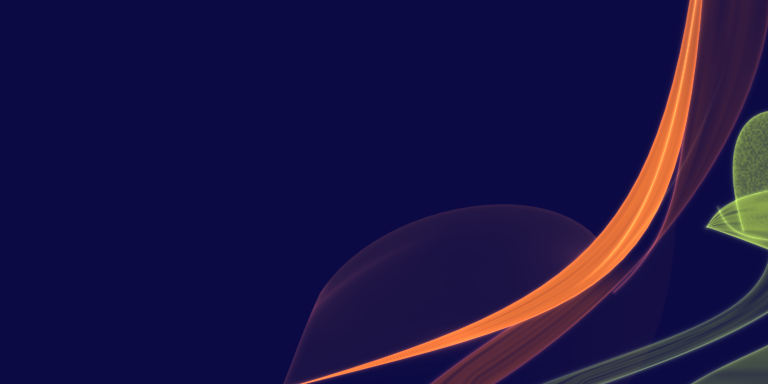
This background is drawn by a Shadertoy shader. Its source:

```glsl
// Translucent orange and green ribbons sweeping over a deep navy field.
// Every edge is a cubic Bezier with a signed distance; a ribbon is the area
// between two edges, shaded by streak noise and lit by thin glowing strands.

const vec3 NAVY   = vec3(0.047, 0.040, 0.265);
const vec3 ORANGE = vec3(0.93, 0.46, 0.22);
const vec3 RUST   = vec3(0.66, 0.29, 0.20);
const vec3 GOLD   = vec3(1.00, 0.70, 0.32);
const vec3 VEIL   = vec3(0.085, 0.048, 0.005);
const vec3 GREEN  = vec3(0.56, 0.67, 0.30);
const vec3 LIME   = vec3(0.72, 0.86, 0.34);
const int   SEGMENTS = 24;
const float STRAND = 0.0035;    // width of bright strands
const float STREAKS = 13.0;     // folds across a ribbon
const float GRAIN = 210.0;      // speckles per canvas height

float hash(vec2 p) {
    vec3 q = fract(vec3(p.xyx) * 0.1031);
    q += dot(q, q.yzx + 33.33);
    return fract((q.x + q.y) * q.z);
}

float noise(vec2 p) {
    vec2 i = floor(p), f = fract(p);
    f = f * f * (3.0 - 2.0 * f);
    return mix(mix(hash(i), hash(i + vec2(1, 0)), f.x),
               mix(hash(i + vec2(0, 1)), hash(i + vec2(1, 1)), f.x), f.y);
}

vec2 bezier(vec2 a, vec2 b, vec2 c, vec2 d, float t) {
    float s = 1.0 - t;
    return s * s * s * a + 3.0 * s * t * (s * b + t * c) + t * t * t * d;
}

// x: signed distance, positive on the left of travel; y: curve parameter
vec2 edge(vec2 p, vec2 a, vec2 b, vec2 c, vec2 d) {
    vec2 best = vec2(1e3, 0.0), from = a;
    for (int i = 1; i <= SEGMENTS; i++) {
        vec2 to = bezier(a, b, c, d, float(i) / float(SEGMENTS));
        vec2 e = to - from, q = p - from;
        float h = clamp(dot(q, e) / dot(e, e), 0.0, 1.0);
        float dist = length(q - e * h);
        if (dist < abs(best.x))
            best = vec2(e.x * q.y - e.y * q.x < 0.0 ? -dist : dist,
                        (float(i - 1) + h) / float(SEGMENTS));
        from = to;
    }
    return best;
}

float inside(float d) {
    float aa = 1.0 / iResolution.y;
    return smoothstep(-aa, aa, d);
}

float between(vec2 upper, vec2 lower) { return inside(-upper.x) * inside(lower.x); }

float glow(vec2 e, float width) { return exp(-abs(e.x) / width); }

float streaks(vec2 upper, vec2 lower) {
    float across = lower.x / max(lower.x - upper.x, 1e-3);
    return noise(vec2(across * STREAKS, lower.y * 3.0));
}

void mainImage(out vec4 fragColor, in vec2 fragCoord) {
    vec2 p = fragCoord / iResolution.xy * vec2(2.0, 1.0);
    vec3 col = NAVY;

    // Orange edges
    vec2 top   = edge(p, vec2(0.75, -0.01), vec2(1.45, 0.20), vec2(1.69, 0.32), vec2(1.80, 1.02));
    vec2 low   = edge(p, vec2(0.75, -0.01), vec2(1.60, 0.20), vec2(1.77, 0.24), vec2(1.83, 1.02));
    vec2 outer = edge(p, vec2(1.27, -0.01), vec2(1.64, 0.22), vec2(1.98, 0.62), vec2(2.01, 1.02));
    vec2 inner = edge(p, vec2(1.60, 0.24), vec2(1.80, 0.42), vec2(1.76, 0.60), vec2(1.83, 1.02));
    vec2 tail  = edge(p, vec2(1.11, -0.01), vec2(1.33, 0.17), vec2(1.62, 0.30), vec2(1.70, 0.50));
    vec2 cross1 = edge(p, vec2(1.52, 0.24), vec2(1.72, 0.42), vec2(1.82, 0.62), vec2(1.90, 0.86));
    vec2 core  = edge(p, vec2(1.46, 0.23), vec2(1.70, 0.36), vec2(1.76, 0.66), vec2(1.815, 1.02));

    // Dome and faint veils
    vec2 dome = edge(p, vec2(0.839, 0.245), vec2(1.0, 0.48), vec2(1.45, 0.55), vec2(1.575, 0.354));
    vec2 flank = edge(p, vec2(0.73, -0.02), vec2(0.77, 0.08), vec2(0.80, 0.17), vec2(0.845, 0.26));
    vec2 crease = edge(p, vec2(0.80, 0.18), vec2(0.90, 0.28), vec2(1.0, 0.34), vec2(1.16, 0.40));
    vec2 haze = edge(p, vec2(1.62, -0.02), vec2(1.72, 0.10), vec2(1.75, 0.25), vec2(1.76, 0.42));
    float domeFill = between(dome, top) * inside(-flank.x);
    float rim = 0.5 + 0.5 * exp(-abs(dome.x) / 0.07) + 0.25 * noise(p * vec2(5.0, 12.0));
    col += VEIL * domeFill * rim;
    col += RUST * domeFill * (0.22 * glow(crease, 0.012) * (1.0 - crease.y)
         + 0.3 * glow(flank, 0.006) + 0.12 * glow(dome, 0.006)
         + 0.22 * exp(-length((p - vec2(1.52, 0.33)) * vec2(1.0, 1.6)) / 0.06));
    col += VEIL * 0.35 * inside(haze.x) * inside(-outer.x) * smoothstep(1.2, 1.65, p.x);

    // Wide dim ribbon and its tail
    float wide = between(inner, outer) * smoothstep(0.22, 0.34, p.y);
    float wideLight = 0.13 + 0.16 * streaks(inner, outer) + 0.12 * glow(inner, 0.03);
    col = mix(col, RUST, wide * wideLight);
    float tailFill = between(tail, outer) * (1.0 - smoothstep(0.20, 0.36, p.y));
    col = mix(col, RUST, tailFill * (0.30 + 0.25 * streaks(tail, outer)));
    col += RUST * (0.45 * glow(outer, STRAND) * (1.0 - 0.4 * outer.y)
         + 0.5 * glow(tail, STRAND) * (1.0 - smoothstep(0.4, 0.7, tail.y))
         + 0.6 * glow(inner, STRAND) * (1.0 - smoothstep(0.5, 0.9, inner.y)));

    // Bright main ribbon
    float body = between(top, low);
    float fold = streaks(top, low);
    float bright = 1.0 - 0.4 * smoothstep(0.6, 1.0, p.y);
    col = mix(col, mix(RUST, ORANGE, bright * (0.65 + 0.5 * fold)), body * (0.72 + 0.23 * bright));
    float knot = exp(-length((p - vec2(1.18, 0.13)) * vec2(1.0, 2.5)) / 0.10);
    col += ORANGE * (0.35 * glow(top, STRAND) + 0.4 * glow(low, STRAND) + 0.35 * knot * glow(low, 0.02));
    col += GOLD * (0.5 * glow(core, STRAND) * smoothstep(0.0, 0.3, core.y)
         + 0.3 * glow(cross1, STRAND) * (1.0 - cross1.y) * smoothstep(0.0, 0.3, cross1.y));

    // Green stems
    vec2 stem  = edge(p, vec2(1.39, -0.01), vec2(1.75, 0.13), vec2(1.99, 0.17), vec2(2.01, 0.36));
    vec2 under = edge(p, vec2(1.54, -0.01), vec2(1.74, 0.06), vec2(1.90, 0.12), vec2(2.02, 0.20));
    vec2 base  = edge(p, vec2(1.77, -0.02), vec2(1.86, 0.04), vec2(1.94, 0.07), vec2(2.02, 0.11));
    float stemFill = between(stem, under);
    col = mix(col, GREEN, stemFill * (0.12 + 0.22 * streaks(stem, under)));
    col = mix(col, GREEN, inside(-base.x) * (0.28 + 0.2 * noise(p * vec2(8.0, 40.0))));
    col += GREEN * (0.4 * glow(stem, STRAND) + 0.6 * glow(under, STRAND) + 0.5 * glow(base, STRAND));

    // Green leaf and folded tip
    vec2 leaf = edge(p, vec2(1.935, 0.40), vec2(1.87, 0.62), vec2(1.93, 0.73), vec2(2.05, 0.71));
    vec2 tipTop = edge(p, vec2(1.841, 0.409), vec2(1.87, 0.47), vec2(1.93, 0.49), vec2(2.03, 0.51));
    vec2 tipLow = edge(p, vec2(1.841, 0.409), vec2(1.90, 0.39), vec2(1.95, 0.37), vec2(2.03, 0.34));
    vec2 tipFold = edge(p, vec2(1.87, 0.46), vec2(1.90, 0.38), vec2(1.95, 0.385), vec2(2.03, 0.37));
    float leafFill = inside(-leaf.x) * inside(p.y - 0.40);
    col = mix(col, GREEN, leafFill * (0.45 + 0.25 * noise(p * GRAIN) + 0.2 * glow(leaf, 0.02)));
    float tipFill = between(tipTop, tipLow);
    col = mix(col, GREEN, tipFill * (0.45 + 0.45 * streaks(tipTop, tipLow)));
    col += LIME * (0.3 * glow(leaf, STRAND) + 0.35 * glow(tipTop, STRAND)
         + 0.45 * glow(tipLow, STRAND) + 0.35 * glow(tipFold, STRAND));

    fragColor = vec4(min(col, 1.0), 1.0);
}
```
